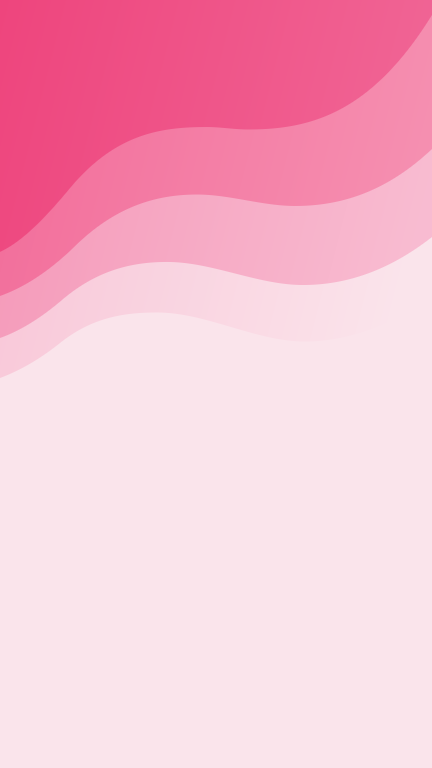
Give the GLSL for this background, as a Shadertoy shader.

```glsl
// Cubic between two nodes, each holding x, depth and slope
float span(float x, vec3 a, vec3 b) {
    float w = b.x - a.x;
    float t = (x - a.x) / w;
    float s = 1.0 - t;
    return a.y * s * s * (1.0 + 2.0 * t) + b.y * t * t * (3.0 - 2.0 * t)
         + w * t * s * (a.z * s - b.z * t);
}

// Wave edge: start, inflection, crest, trough, end
float wave(float x, vec3 start, vec3 bend, vec2 crest, vec2 trough, vec3 end) {
    vec3 top = vec3(crest, 0.0);
    vec3 low = vec3(trough, 0.0);
    if (x < bend.x) return span(x, start, bend);
    if (x < top.x) return span(x, bend, top);
    if (x < low.x) return span(x, top, low);
    return span(x, low, end);
}

// Smooth coverage of the area above an edge
float above(float depth, float edge) {
    float d = depth - edge;
    float pixel = length(vec2(dFdx(d), dFdy(d)));
    return clamp(0.5 - d / max(pixel, 1e-5), 0.0, 1.0);
}

void mainImage(out vec4 fragColor, in vec2 fragCoord) {
    // Depth grows downward from the top
    vec2 p = fragCoord / iResolution.xy;
    p.y = 1.0 - p.y;

    // Slanted gradient shared by all layers
    float slant = clamp(p.x + 0.45 * p.y, 0.0, 1.1);

    float pale = wave(p.x, vec3(0.0, 0.4922, -0.21), vec3(0.139, 0.4466, -0.45),
        vec2(0.3634, 0.4069), vec2(0.706, 0.4447), vec3(1.0, 0.390, -0.34));
    float light = wave(p.x, vec3(0.0, 0.4401, -0.20), vec3(0.1435, 0.3906, -0.48),
        vec2(0.3866, 0.3411), vec2(0.7014, 0.3711), vec3(1.0, 0.3086, -0.44));
    float rose = wave(p.x, vec3(0.0, 0.3854, -0.20), vec3(0.174, 0.3203, -0.55),
        vec2(0.456, 0.2533), vec2(0.683, 0.2682), vec3(1.0, 0.194, -0.53));
    float deep = wave(p.x, vec3(0.0, 0.328, -0.26), vec3(0.162, 0.245, -0.675),
        vec2(0.479, 0.1654), vec2(0.574, 0.1686), vec3(1.0, 0.0195, -0.91));

    // Layers from the back to the front
    vec3 blush = vec3(0.982, 0.894, 0.922);
    vec3 color = blush;
    color = mix(color, mix(vec3(0.973, 0.765, 0.837), blush, slant / 1.1), above(p.y, pale));
    color = mix(color, mix(vec3(0.958, 0.590, 0.718), vec3(0.973, 0.735, 0.818), slant / 1.1), above(p.y, light));
    color = mix(color, mix(vec3(0.948, 0.420, 0.600), vec3(0.963, 0.565, 0.694), slant / 1.1), above(p.y, rose));
    color = mix(color, mix(vec3(0.932, 0.270, 0.490), vec3(0.943, 0.390, 0.580), slant), above(p.y, deep));

    fragColor = vec4(color, 1.0);
}
```
